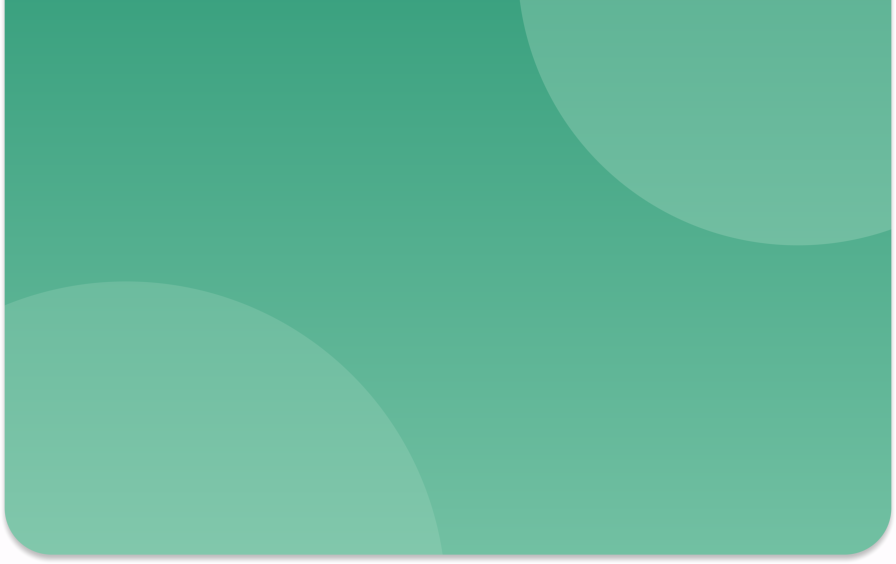
This background is drawn by a WebGL 1 fragment shader. Its source:

```glsl
precision highp float;

uniform vec2 u_resolution;

const vec3 PAGE = vec3(0.995, 0.99, 0.995);
const vec3 GREEN_TOP = vec3(0.232, 0.633, 0.500);
const vec3 GREEN_BOTTOM = vec3(0.447, 0.753, 0.637);
const vec3 DISC_TINT = vec3(0.72, 0.88, 0.80);

// Signed distance to a box with rounded corners
float roundedBox(vec2 p, vec2 center, vec2 halfSize, float radius) {
  vec2 q = abs(p - center) - halfSize + radius;
  return length(max(q, 0.0)) + min(max(q.x, q.y), 0.0) - radius;
}

float circle(vec2 p, vec2 center, float radius) {
  return length(p - center) - radius;
}

// Coverage of a shape whose edge is softened over the given half width
float coverage(float dist, float softness) {
  return 1.0 - smoothstep(-softness, softness, dist);
}

vec3 addDisc(vec3 base, vec2 p, vec2 center, float radius, float alpha, float pixel) {
  return mix(base, DISC_TINT, alpha * coverage(circle(p, center, radius), pixel));
}

void main() {
  // Canvas height is one unit
  vec2 p = gl_FragCoord.xy / u_resolution.y;
  float aspect = u_resolution.x / u_resolution.y;
  float pixel = 0.75 / u_resolution.y;

  // Card runs past the top edge, so only its lower corners show
  float margin = 0.0083;
  float bottom = 0.0166;
  float cornerRadius = 0.083;
  vec2 halfSize = vec2(0.5 * aspect - margin, 0.75);
  vec2 center = vec2(0.5 * aspect, bottom + halfSize.y);

  // Soft shadow dropped below the card
  vec2 shadowCenter = center - vec2(0.0, margin);
  float shadow = coverage(roundedBox(p, shadowCenter, halfSize, cornerRadius), margin);
  vec3 color = PAGE * (1.0 - 0.25 * shadow);

  // Vertical gradient with two translucent discs
  float height = clamp((p.y - bottom) / (1.0 - bottom), 0.0, 1.0);
  vec3 card = mix(GREEN_BOTTOM, GREEN_TOP, height);
  card = addDisc(card, p, vec2(aspect - 0.174, 1.062), 0.497, 0.30, pixel);
  card = addDisc(card, p, vec2(0.2236, -0.0663), 0.5673, 0.22, pixel);

  float cardMask = coverage(roundedBox(p, center, halfSize, cornerRadius), pixel);
  gl_FragColor = vec4(mix(color, card, cardMask), 1.0);
}
```
